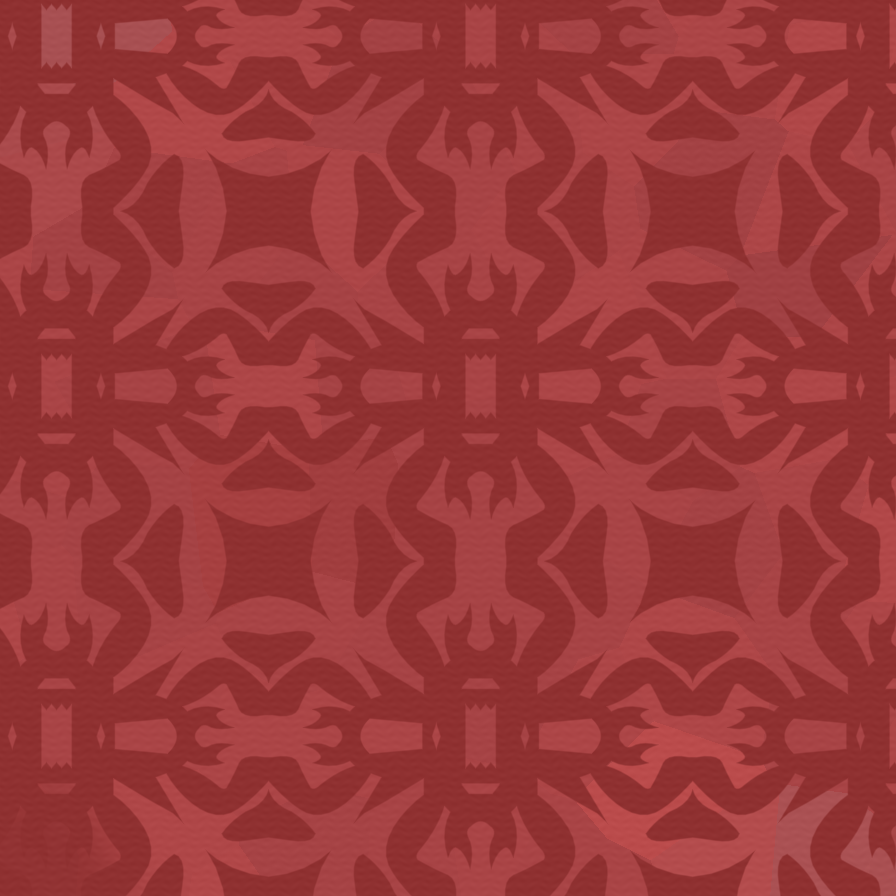
Give the GLSL for this pattern, as a three.js fragment shader.

```glsl
#define SPAN 768.0
#define TILE vec2(363.5, 300.0)
#define AXES vec2(412.0, 437.0)
#define TURNED_SCALE 0.82
#define FACET 92.0
#define EDGE 0.9
#define WEAVE 0.012
#define GROUND vec3(0.56, 0.19, 0.19)
#define MOTIF_DULL vec3(0.62, 0.25, 0.26)
#define MOTIF_BRIGHT vec3(0.73, 0.295, 0.295)
#define MOTIF_ASH vec3(0.66, 0.34, 0.35)

varying vec2 vUv;

// Outline pen: squared distance and inside sign build up per segment
vec2 probe, pen;
float nearest, side;

void begin(vec2 at, vec2 start) {
  probe = at;
  pen = start;
  nearest = 1e6;
  side = 1.0;
}

void lineTo(vec2 b) {
  vec2 e = b - pen, w = probe - pen;
  vec2 r = w - e * clamp(dot(w, e) / dot(e, e), 0.0, 1.0);
  nearest = min(nearest, dot(r, r));
  if ((pen.y > probe.y) != (b.y > probe.y)) {
    if (w.x < e.x * w.y / e.y) side = -side;
  }
  pen = b;
}

void curveTo(vec2 control, vec2 end) {
  vec2 start = pen;
  for (int i = 1; i <= 5; i++) {
    float t = float(i) / 5.0;
    lineTo(mix(mix(start, control, t), mix(control, end, t), t));
  }
}

float outline() { return side * sqrt(nearest); }

// Splayed figure, x across its body and y along it
float figure(vec2 p) {
  begin(p, vec2(-20.0, -20.0));
  lineTo(vec2(22.0, -20.0));
  lineTo(vec2(22.0, 4.0));
  curveTo(vec2(18.0, 26.0), vec2(28.0, 31.0));
  curveTo(vec2(40.0, 36.0), vec2(54.0, 44.0));
  curveTo(vec2(57.0, 48.0), vec2(51.0, 54.0));
  curveTo(vec2(37.0, 71.0), vec2(31.0, 90.0));
  lineTo(vec2(26.0, 85.0));
  curveTo(vec2(35.0, 68.0), vec2(28.0, 46.0));
  curveTo(vec2(24.0, 57.0), vec2(20.0, 54.0));
  curveTo(vec2(13.0, 50.0), vec2(9.0, 36.0));
  curveTo(vec2(5.0, 54.0), vec2(11.0, 64.0));
  curveTo(vec2(13.0, 70.0), vec2(8.0, 73.0));
  curveTo(vec2(4.0, 77.0), vec2(0.0, 77.0));
  lineTo(vec2(-20.0, 77.0));
  lineTo(vec2(-20.0, -20.0));
  return outline();
}

// Pointed band, x outward from the tile centre and y along the band
float band(vec2 p) {
  begin(p, vec2(36.0, -20.0));
  lineTo(vec2(36.0, 0.0));
  curveTo(vec2(40.0, 50.0), vec2(82.0, 84.0));
  lineTo(vec2(100.0, 94.0));
  lineTo(vec2(140.0, 118.0));
  lineTo(vec2(144.0, 107.0));
  curveTo(vec2(120.0, 93.0), vec2(107.0, 72.0));
  curveTo(vec2(94.0, 50.0), vec2(107.0, 32.0));
  curveTo(vec2(116.0, 18.0), vec2(136.0, 0.0));
  lineTo(vec2(136.0, -20.0));
  lineTo(vec2(36.0, -20.0));
  float body = outline();
  // Opening inside the point
  begin(p, vec2(127.0, -20.0));
  lineTo(vec2(127.0, 0.0));
  curveTo(vec2(112.0, 4.0), vec2(104.0, 24.0));
  curveTo(vec2(94.0, 40.0), vec2(81.0, 49.0));
  curveTo(vec2(70.0, 46.0), vec2(74.0, 22.0));
  lineTo(vec2(77.0, 0.0));
  lineTo(vec2(77.0, -20.0));
  lineTo(vec2(127.0, -20.0));
  return max(body, -outline());
}

// Small pieces around the crossing of the axes
float ornaments(vec2 p) {
  float jag = 10.0 * abs(fract(p.x / 8.7) - 0.5);
  float block = max(p.x - 13.0, (p.y - 27.5 + jag) * 0.65);
  float diamond = (abs(p.x - 38.0) * 3.0 + p.y - 11.0) * 0.32;
  float cap = max(abs(p.y - 45.0) - 4.5, (p.x - 16.0 + 0.8 * max(p.y - 42.0, 0.0)) * 0.78);
  float wedge = max(max(50.0 - p.x, p.y - 11.0 - 0.09 * (p.x - 50.0)),
                    p.x - 103.0 + 0.035 * p.y * p.y);
  return min(min(block, diamond), min(cap, wedge));
}

vec2 hash2(vec2 c) {
  return fract(sin(vec2(dot(c, vec2(127.1, 311.7)), dot(c, vec2(269.5, 183.3)))) * 4375.85);
}

// Nucleus of the closest cell
vec2 facetCentre(vec2 p) {
  vec2 base = floor(p / FACET), best = vec2(0.0);
  float reach = 1e9;
  for (int k = 0; k < 9; k++) {
    vec2 c = base + vec2(mod(float(k), 3.0), floor(float(k) / 3.0)) - 1.0;
    vec2 n = (c + hash2(c)) * FACET;
    float d = dot(n - p, n - p);
    if (d < reach) { reach = d; best = n; }
  }
  return best;
}

float patchAt(vec2 p, vec2 centre) { return 1.0 - smoothstep(45.0, 120.0, distance(p, centre)); }

void main() {
  vec2 p = vUv * SPAN;
  vec2 q = abs(mod(p - AXES + 0.5 * TILE, TILE) - 0.5 * TILE);
  vec2 c = 0.5 * TILE - q;

  float upright = figure(vec2(q.x, c.y));
  float turned = figure(vec2(q.y, c.x) / TURNED_SCALE) * TURNED_SCALE;
  float sideBand = max(band(c), c.x - 133.0);
  float topBand = band(c.yx / TURNED_SCALE) * TURNED_SCALE;
  float d = min(min(upright, turned), min(sideBand, topBand));
  d = min(d, ornaments(q));

  // Faceted tint with worn, ashen and bright patches
  vec2 n = facetCentre(p);
  vec2 h = hash2(floor(n));
  float glow = 0.15 + 0.5 * h.x + 0.12 * sin(n.x * 0.011 + n.y * 0.017) + 0.5 * patchAt(n, vec2(610.0, 70.0));
  vec3 tint = mix(MOTIF_DULL, MOTIF_BRIGHT, clamp(glow, 0.0, 1.0));
  float ash = patchAt(n, vec2(710.0, 15.0)) + patchAt(n, vec2(45.0, 730.0));
  tint = mix(tint, MOTIF_ASH, 0.65 * min(ash, 1.0));
  float worn = 0.85 * patchAt(p, vec2(20.0, 10.0)) + 0.35 * patchAt(n, vec2(265.0, 330.0));
  tint = mix(tint, GROUND, min(worn, 0.9));

  // Fine ribbed cloth
  float rib = sin(p.y * 0.85 + 0.9 * sin(p.x * 0.31) + 0.7 * sin(p.x * 0.13 + p.y * 0.2));
  float grain = rib * (0.6 + 0.4 * sin(p.x * 0.62 + 2.0 * sin(p.y * 0.23)));
  vec3 colour = mix(GROUND, tint, 1.0 - smoothstep(-EDGE, EDGE, d));
  gl_FragColor = vec4(colour + WEAVE * grain, 1.0);
}
```
